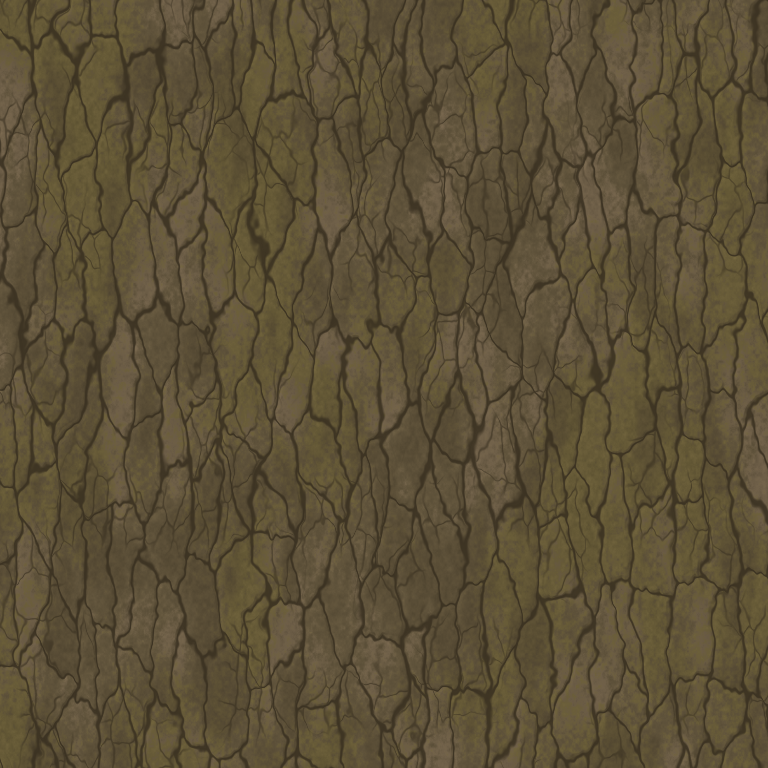
A WebGL 2 fragment shader for this texture:

```glsl
#version 300 es
precision highp float;
// Weathered tree bark: tall irregular plates parted by thin dark cracks.
// Stretched cellular noise, bent by layered sines and noise, forms the plates;
// a finer cellular layer splits them, and a height difference lights them.

uniform vec2 u_resolution;
out vec4 fragColor;

const vec3 BROWN  = vec3(0.38, 0.33, 0.235);
const vec3 PALE   = vec3(0.43, 0.37, 0.28);
const vec3 MOSS   = vec3(0.395, 0.35, 0.205);
const vec3 SHADE  = vec3(0.32, 0.275, 0.19);
const vec3 CREVICE = vec3(0.22, 0.185, 0.125);

vec2 hash2(vec2 p) {
  vec3 q = fract(p.xyx * vec3(0.1031, 0.1030, 0.0973));
  q += dot(q, q.yzx + 33.33);
  return fract((q.xx + q.yz) * q.zy);
}

float valueNoise(vec2 p) {
  vec2 cell = floor(p), f = fract(p);
  f = f * f * (3.0 - 2.0 * f);
  float low = mix(hash2(cell).x, hash2(cell + vec2(1, 0)).x, f.x);
  float high = mix(hash2(cell + vec2(0, 1)).x, hash2(cell + vec2(1, 1)).x, f.x);
  return mix(low, high, f.y);
}

float fractalNoise(vec2 p) {
  return 0.55 * valueNoise(p) + 0.29 * valueNoise(p * 2.1 + 17.0)
       + 0.16 * valueNoise(p * 4.3 + 41.0);
}

float smoothMin(float a, float b, float k) {
  float h = max(k - abs(a - b), 0.0) / k;
  return min(a, b) - h * h * k * 0.25;
}

// Cellular noise: x = distance to the plate border in canvas units, y = plate id.
vec2 plates(vec2 uv, vec2 density, float rounding) {
  vec2 p = uv * density + 50.0, base = floor(p);
  vec2 nearest = vec2(0.0), home = base;
  float best = 100.0;
  for (int j = -1; j <= 1; j++)
    for (int i = -1; i <= 1; i++) {
      vec2 cell = base + vec2(i, j);
      vec2 toSeed = cell + hash2(cell) - p;
      float d = dot(toSeed, toSeed);
      if (d < best) { best = d; nearest = toSeed; home = cell; }
    }
  float border = 1.0;
  for (int j = -2; j <= 2; j++)
    for (int i = -2; i <= 2; i++) {
      if (i == 0 && j == 0) continue;
      vec2 cell = home + vec2(i, j);
      vec2 toSeed = cell + hash2(cell) - p;
      float gain = length((toSeed - nearest) * density);
      float d = 0.5 * (dot(toSeed, toSeed) - best) / max(gain, 0.001);
      border = smoothMin(border, d, rounding);
    }
  return vec2(max(border, 0.0), hash2(home + 7.0).y);
}

// Sways the grain sideways and roughens the plate outlines.
vec2 bend(vec2 uv) {
  float sway = 0.006 * sin(uv.y * 13.0 + 5.0 * sin(uv.x * 7.0))
             + 0.003 * sin(uv.y * 37.0 + uv.x * 61.0);
  vec2 rough = vec2(fractalNoise(uv * vec2(34.0, 26.0)),
                    fractalNoise(uv * vec2(42.0, 24.0) + 90.0)) - 0.5;
  return uv + vec2(sway, 0.0) + rough * vec2(0.022, 0.038);
}

// x = height, y = crack darkness, z = plate id.
vec3 bark(vec2 uv, float pixel) {
  vec2 bent = bend(uv);
  vec2 plate = plates(bent, vec2(25.0, 8.5), 0.004);
  vec2 chip = plates(bent + 3.7, vec2(37.0, 17.0), 0.002);
  float opening = valueNoise(uv * vec2(24.0, 15.0) + 20.0);
  float gap = mix(0.0006, 0.0046, opening * opening * opening);
  float crack = 1.0 - smoothstep(gap * 0.3, gap + 0.0012 + 0.5 * pixel, plate.x);
  float split = smoothstep(0.42, 0.72, valueNoise(uv * vec2(19.0, 12.0) + 60.0));
  float fissure = split * (1.0 - smoothstep(0.0, 0.0016 + 0.5 * pixel, chip.x));
  float height = smoothstep(0.0, 0.006 + gap, plate.x)
               + 0.35 * split * smoothstep(0.0, 0.005, chip.x)
               + 0.35 * plate.y + 0.5 * fractalNoise(bent * vec2(95.0, 60.0));
  return vec3(height, max(crack, 0.65 * fissure), plate.y);
}

void main() {
  vec2 uv = gl_FragCoord.xy / u_resolution.y;
  float pixel = 1.0 / u_resolution.y;
  vec3 surface = bark(uv, pixel);

  // Light falls from the upper left.
  float slope = surface.x - bark(uv + vec2(-0.0016, 0.0022), pixel).x;
  float grain = fractalNoise(uv * vec2(210.0, 170.0)) - 0.5;

  // Broad stains, moss and the tone of each plate.
  float tone = fractalNoise(uv * vec2(26.0, 11.0) + 5.0) + 0.25 * (surface.z - 0.5);
  float growth = fractalNoise(uv * vec2(9.0, 5.0) + 30.0) + 0.5 * grain;
  vec3 color = mix(BROWN, PALE, smoothstep(0.48, 0.75, tone + 0.3 * grain));
  color = mix(color, MOSS, 0.85 * smoothstep(0.42, 0.66, growth));
  color = mix(color, SHADE, 0.6 * smoothstep(0.5, 0.25, tone));

  // Relief, grain and cracks.
  color = mix(color, SHADE, 0.65 * smoothstep(0.05, 0.6, -slope));
  color *= 1.0 + 0.09 * clamp(slope, -0.8, 0.8) + 0.2 * grain;
  color = mix(color, CREVICE, 0.85 * surface.y);
  fragColor = vec4(color, 1.0);
}
```
